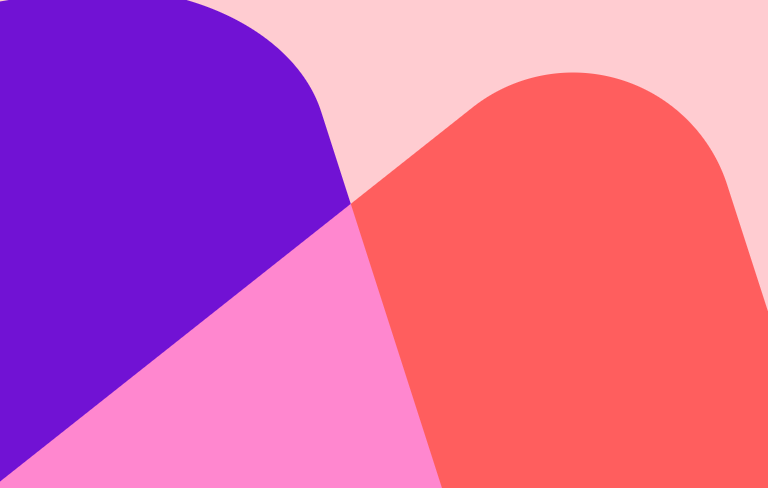
A WebGL 2 fragment shader for this background:

```glsl
#version 300 es
precision highp float;
// Two large flat shapes over a pale ground: a round-tipped wedge on the right
// and a soft-shouldered slab on the left. Each is a signed distance, and the
// two coverages choose among four colours, with pink where the shapes overlap.
uniform vec2 u_resolution;
out vec4 fragColor;

const vec3 BLUSH  = vec3(1.00, 0.80, 0.82);
const vec3 VIOLET = vec3(0.445, 0.07, 0.83);
const vec3 CORAL  = vec3(1.00, 0.37, 0.37);
const vec3 PINK   = vec3(1.00, 0.53, 0.81);

// Distance to a half plane whose outward normal is n
float halfPlane(vec2 p, vec2 onEdge, vec2 n) {
    return dot(p - onEdge, normalize(n));
}

// Approximate distance to an axis-aligned ellipse
float ellipse(vec2 p, vec2 center, vec2 radii) {
    vec2 q = (p - center) / radii;
    float k = length(q);
    return (k - 1.0) * k / max(length(q / radii), 1e-4);
}

// Wedge with a circular tip; the normals point out of its two sides
float roundWedge(vec2 p, vec2 center, float radius, vec2 leftN, vec2 rightN) {
    vec2 q = p - center;
    vec2 l = normalize(leftN);
    vec2 r = normalize(rightN);
    bool inTip = dot(q, vec2(l.y, -l.x)) > 0.0 && dot(q, vec2(-r.y, r.x)) > 0.0;
    return (inTip ? length(q) : max(dot(q, l), dot(q, r))) - radius;
}

// Slab with a gently sloped top, an elliptical shoulder and a slanted side
float shoulderSlab(vec2 p, vec2 center, vec2 radii, float joinY) {
    float side = halfPlane(p, vec2(0.4570, 0.3691), vec2(0.9522, 0.3056));
    float top = halfPlane(p, vec2(0.0, 0.6335), vec2(-0.1644, 0.9864));
    float d = max(side, top);
    bool inShoulder = p.x > center.x && p.y > joinY;
    return inShoulder ? max(d, ellipse(p, center, radii)) : d;
}

// Smooth one-pixel edge
float coverage(float d, float pixel) {
    return clamp(0.5 - d / pixel, 0.0, 1.0);
}

void main() {
    // Canvas width is one unit
    vec2 p = gl_FragCoord.xy / u_resolution.x;
    float pixel = 1.0 / u_resolution.x;

    float wedge = coverage(roundWedge(p, vec2(0.7461, 0.3301), 0.2109,
                                      vec2(-0.6207, 0.784), vec2(0.952, 0.307)), pixel);
    float slab = coverage(shoulderSlab(p, vec2(0.1296, 0.4454),
                                       vec2(0.2956, 0.2057), 0.4902), pixel);

    vec3 color = mix(mix(BLUSH, VIOLET, slab), mix(CORAL, PINK, slab), wedge);
    fragColor = vec4(color, 1.0);
}
```
